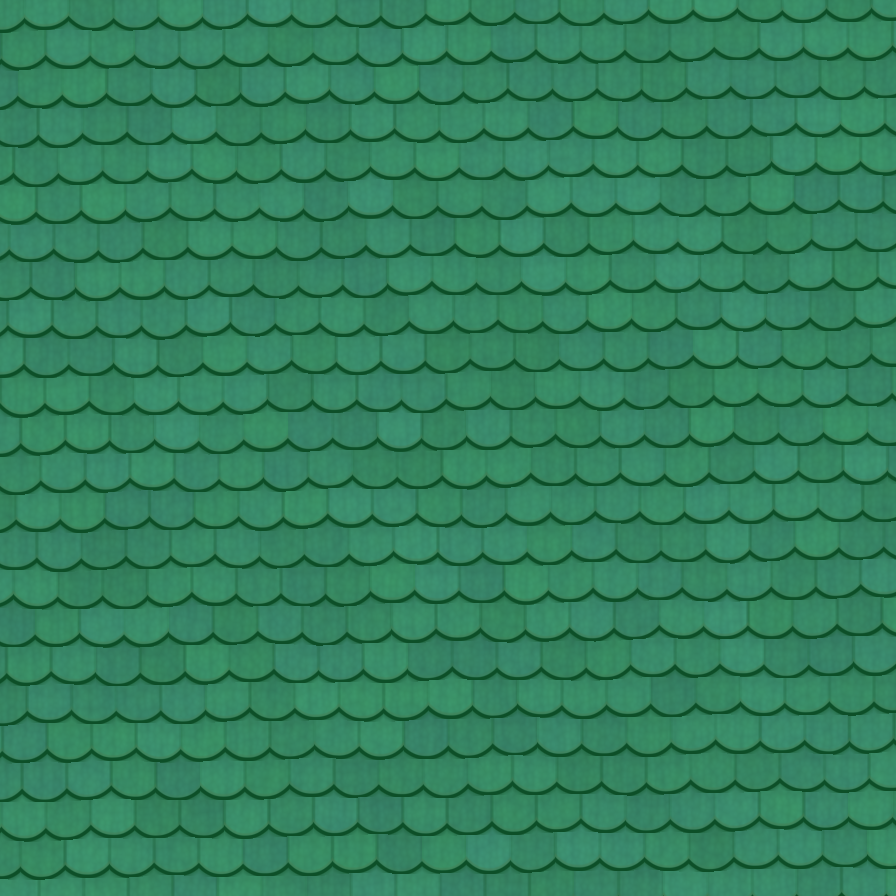
Reproduce this texture procedurally as a Shadertoy shader.

```glsl
float hash(vec2 p) {
    p = fract(p * vec2(0.1031, 0.1137));
    p += dot(p, p.yx + 33.33);
    return fract((p.x + p.y) * p.x * 47.3);
}

// Distance to the nearest scattered point
float cellular(vec2 p) {
    vec2 cell = floor(p);
    float nearest = 2.0;
    for (int j = -1; j <= 1; j++)
        for (int i = -1; i <= 1; i++) {
            vec2 c = cell + vec2(i, j);
            vec2 point = c + vec2(hash(c + 17.0), hash(c + 71.0));
            nearest = min(nearest, length(p - point));
        }
    return nearest;
}

// Horizontal tile coordinate: half-tile stagger, slow drift, loose laying
float alongRow(float x, float row) {
    return x - 0.5 * row - 0.05 * (row - 14.0) - 0.14
         + 0.1 * (hash(vec2(row + 40.0, 9.0)) - 0.5);
}

void mainImage(out vec4 fragColor, in vec2 fragCoord) {
    vec2 uv = fragCoord / iResolution.xy;
    float pixel = 23.27 / iResolution.y;

    // Courses rise slightly to the right
    vec2 p = vec2(uv.x * 20.1, (uv.y - 0.0124 * uv.x - 0.019) * 23.27);
    p.y += 0.025 * sin(p.x * 1.3 + p.y * 0.7) + 0.02 * sin(p.x * 2.9 - p.y * 1.1);
    float row = floor(p.y);
    float height = p.y - row;

    // Rounded lower edge of the course
    float x = alongRow(p.x, row);
    float side = abs(2.0 * fract(x) - 1.0);
    float drop = 0.025 * hash(vec2(floor(x) + 50.0, row + 50.0));
    float edge = 0.04 + drop + 0.26 * pow(side, 2.3);
    float slope = 1.03 * pow(side, 1.3);
    float d = (height - edge) / sqrt(1.0 + slope * slope);

    // Below the edge lies the next course down
    if (d < 0.0) {
        row -= 1.0;
        height += 1.0;
        x = alongRow(p.x, row);
    }
    vec2 id = vec2(floor(x), row) + 50.0;
    float tone = hash(id);
    float tint = hash(id + 23.0);

    // Glaze: tile tone, vertical streaks and fine mottling
    vec3 color = mix(vec3(0.215, 0.54, 0.385), vec3(0.225, 0.535, 0.425), tint);
    float streak = sin(p.x * 17.0 + tone * 6.0) + 0.6 * sin(p.x * 41.0 + row * 2.3);
    float cloud = sin(uv.x * 9.0 + 2.0 * sin(uv.y * 7.0)) * sin(uv.y * 11.0 + uv.x * 4.0);
    float mottle = cellular(uv * vec2(150.0, 130.0)) - 0.5;
    float patches = cellular(p * vec2(2.1, 1.7)) - 0.5;
    color *= 0.995 + 0.1 * (tone - 0.5) + 0.013 * streak + 0.012 * cloud
           - 0.06 * mottle - 0.05 * patches;
    color.b += 0.025 * patches;
    color *= 1.0 - 0.06 * smoothstep(0.55, 1.15, height);

    // Faint joints between neighbours
    float joint = 0.5 - abs(fract(x) - 0.5);
    float jointDepth = 0.12 + 0.4 * hash(vec2(floor(x + 0.5) + 80.0, row + 31.0));
    color = mix(color, vec3(0.12, 0.39, 0.24),
                jointDepth * (1.0 - smoothstep(0.01, 0.035 + pixel, joint)));

    // Worn rim above the edge, soft shade and dark gap below it
    float rim = smoothstep(0.0, 0.04, d) * (1.0 - smoothstep(0.05, 0.12, d));
    color = mix(color, vec3(0.27, 0.48, 0.31), rim * (0.2 + 0.3 * tone));
    float shade = smoothstep(-0.19, -0.04, d) * (1.0 - smoothstep(-0.01, 0.03 + pixel, d));
    color = mix(color, vec3(0.13, 0.41, 0.26), 0.75 * shade);
    float gap = 1.0 - smoothstep(0.025, 0.04 + pixel, abs(d + 0.025));
    color = mix(color, vec3(0.05, 0.31, 0.155), gap);

    fragColor = vec4(color, 1.0);
}
```
